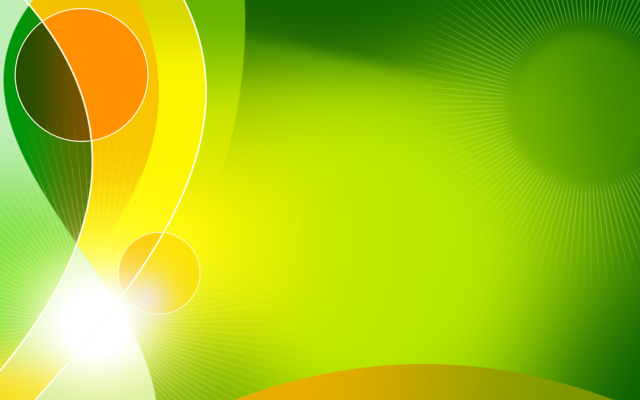
A Shadertoy shader for this background:

```glsl
#define GLOW_CENTER vec2(0.24, 0.19)
#define SUN_CENTER vec2(1.469, 0.74)
#define SUN_RADIUS 0.198
#define LARGE_RING vec3(0.204, 0.8125, 0.166)
#define SMALL_RING vec3(0.398, 0.317, 0.102)
#define INNER_CURVE vec4(-0.0632, 0.9083, -0.567, -0.2156)
#define OUTER_CURVE vec4(0.0878, 0.9137, -0.213, -0.3285)
#define VEIL_CURVE vec4(0.39, -0.1438, -1.4252, 1.262)
#define LINE_WIDTH 0.0016
#define RAY_COUNT 144.0

const float TAU = 6.2831853;
const vec3 LIME = vec3(0.72, 0.90, 0.0);
const vec3 FOREST = vec3(0.03, 0.36, 0.01);
const vec3 YELLOW = vec3(1.0, 0.97, 0.0);
const vec3 AMBER = vec3(0.97, 0.75, 0.0);
const vec3 ORANGE = vec3(1.0, 0.56, 0.0);

// Signed distance to x = cubic(y), negative on the left
float curveDistance(vec2 p, vec4 c) {
    float x = c.x + p.y * (c.y + p.y * (c.z + p.y * c.w));
    float slope = c.y + p.y * (2.0 * c.z + 3.0 * p.y * c.w);
    return (p.x - x) * inversesqrt(1.0 + slope * slope);
}

float inside(float d, float pixel) {
    return 1.0 - smoothstep(-pixel, pixel, d);
}

float stroke(float d, float width, float pixel) {
    return 1.0 - smoothstep(width - pixel * 0.5, width + pixel, abs(d));
}

float halo(vec2 p, vec2 center, float radius) {
    vec2 q = (p - center) / radius;
    return exp(-dot(q, q));
}

// Thin spokes that fade between two radii
float spokes(vec2 p, vec2 center, float inner, float outer, float pixel) {
    vec2 q = p - center;
    float r = length(q);
    float cell = abs(fract(atan(q.y, q.x) / TAU * RAY_COUNT) - 0.5);
    float line = stroke(cell * TAU * r / RAY_COUNT, 0.0005 + 0.002 * r, pixel);
    return line * smoothstep(inner - 0.01, inner + 0.03, r)
        * (1.0 - smoothstep(inner + 0.04, outer, r));
}

// Green field with a lit center, dark top and dark lower corner
vec3 field(vec2 p, float pixel) {
    float d = length(p - vec2(0.92, 0.36));
    vec3 color = mix(LIME, FOREST, smoothstep(0.22, 0.95, d));
    color = mix(color, FOREST, 0.65 * smoothstep(0.72, 1.0, p.y));
    color = mix(color, FOREST, 0.75 * halo(p, vec2(1.66, 0.0), 0.26));
    float beam = p.y - 0.917 + 0.216 * (p.x - 0.5);
    float shade = smoothstep(-0.01, 0.05, beam) * (1.0 - smoothstep(0.8, 1.25, p.x));
    color = mix(color, vec3(0.03, 0.33, 0.01), 0.6 * shade);
    color = mix(color, YELLOW, halo(p, vec2(0.42, 0.4), 0.34));
    color = mix(color, vec3(0.48, 0.68, 0.0), 0.7 * halo(p, vec2(0.53, -0.02), 0.17));

    // Sun disc and spokes
    float sun = 1.0 - smoothstep(SUN_RADIUS - 0.06, SUN_RADIUS + 0.05, length(p - SUN_CENTER));
    vec3 sunColor = mix(vec3(0.42, 0.68, 0.0), vec3(0.28, 0.56, 0.0), smoothstep(1.3, 1.6, p.x));
    color = mix(color, sunColor, 0.75 * sun);
    float rays = spokes(p, SUN_CENTER, SUN_RADIUS, 0.5, pixel);
    color = mix(color, vec3(0.74, 0.93, 0.35), 0.32 * rays);

    // Low hill
    float hill = p.y - 0.09 + 0.4 * (p.x - 1.06) * (p.x - 1.06);
    vec3 hillColor = mix(vec3(0.94, 0.66, 0.0), vec3(0.52, 0.60, 0.0), smoothstep(0.7, 1.45, p.x));
    return mix(color, hillColor, 0.9 * inside(hill, pixel));
}

// Layered ribbons on the left
vec3 ribbons(vec3 color, vec2 p, float inner, float outer, float veil, float pixel) {
    float rim = p.x - 0.613 + 0.4 * (p.y - 0.95) * (p.y - 0.95);
    vec3 rimColor = mix(vec3(0.9, 0.95, 0.0), vec3(0.48, 0.78, 0.0), smoothstep(0.6, 1.0, p.y));
    color = mix(color, rimColor, 0.8 * inside(rim, pixel) * smoothstep(0.45, 0.75, p.y));

    vec3 gold = mix(YELLOW, vec3(0.86, 0.85, 0.0), smoothstep(0.8, 1.0, p.y));
    color = mix(color, gold, 0.95 * inside(outer, pixel) * smoothstep(0.1, 0.4, p.y));

    float band = p.x - 0.397 + (p.y - 0.77) * (p.y - 0.77);
    color = mix(color, AMBER, 0.9 * inside(band, pixel) * smoothstep(0.35, 0.65, p.y));

    vec3 leaf = mix(vec3(0.0, 0.58, 0.03), vec3(0.32, 0.45, 0.0), smoothstep(0.04, 0.2, p.x));
    color = mix(color, leaf, inside(inner, pixel) * smoothstep(0.3, 0.42, p.y));

    vec3 pale = mix(vec3(0.48, 0.88, 0.25), vec3(0.79, 0.95, 0.76), smoothstep(0.35, 0.7, p.y));
    pale = mix(vec3(1.0, 0.88, 0.08), pale, smoothstep(0.03, 0.22, p.y));
    pale = mix(pale, vec3(0.83, 0.93, 0.68), inside(-outer, pixel));
    return mix(color, pale, 0.95 * inside(veil, pixel));
}

void mainImage(out vec4 fragColor, in vec2 fragCoord) {
    vec2 p = fragCoord / iResolution.y;
    float pixel = 1.0 / iResolution.y;
    float inner = curveDistance(p, INNER_CURVE);
    float outer = curveDistance(p, OUTER_CURVE);
    float veil = curveDistance(p, VEIL_CURVE);
    vec3 color = ribbons(field(p, pixel), p, inner, outer, veil, pixel);

    // Ring fills
    float large = length(p - LARGE_RING.xy) - LARGE_RING.z;
    float small = length(p - SMALL_RING.xy) - SMALL_RING.z;
    vec3 olive = mix(vec3(0.16, 0.29, 0.0), vec3(0.48, 0.32, 0.0), smoothstep(0.05, 0.22, p.x));
    color = mix(color, mix(ORANGE, olive, inside(inner, pixel)), 0.95 * inside(large, pixel));

    // Glow, stronger behind the veil edge
    float veiled = inside(veil, pixel) * (1.0 - smoothstep(0.35, 0.46, p.y));
    color = mix(color, vec3(1.0, 1.0, 0.6), 0.75 * halo(p, GLOW_CENTER, 0.21));
    color = mix(color, vec3(1.0), 0.65 * veiled * inside(-inner, pixel) * smoothstep(0.0, 0.2, p.y));
    float rays = spokes(p, GLOW_CENTER, 0.12, 0.6, pixel);
    color = mix(color, vec3(1.0, 1.0, 0.5), 0.2 * rays);
    vec3 amberGlass = mix(AMBER, YELLOW, 0.5 * inside(-outer, pixel));
    color = mix(color, amberGlass, 0.7 * inside(small, pixel));
    color = mix(color, vec3(0.92, 0.86, 0.96), 0.7 * halo(p, vec2(0.365, 0.25), 0.065));
    color = mix(color, vec3(1.0), min(1.0, 1.5 * halo(p, GLOW_CENTER, 0.12)));

    // White outlines
    float lines = max(stroke(inner, LINE_WIDTH, pixel), stroke(outer, LINE_WIDTH, pixel));
    float rings = max(stroke(large, 0.0008, pixel), 0.7 * stroke(small, 0.0008, pixel));
    color = mix(color, vec3(1.0, 1.0, 0.94), 0.9 * max(lines, rings));
    fragColor = vec4(clamp(color, 0.0, 1.0), 1.0);
}
```
